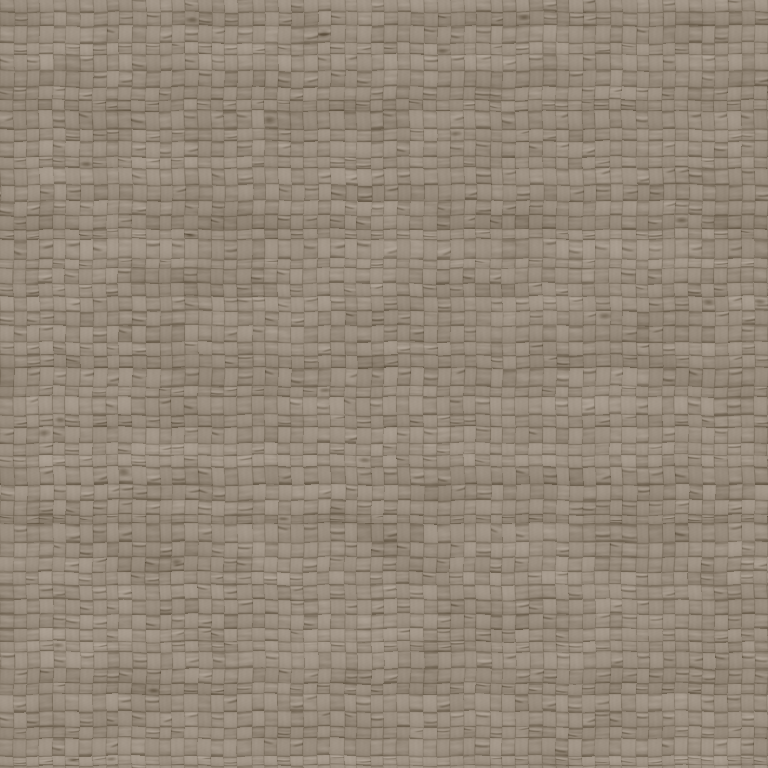
Write a Shadertoy shader that draws this texture.

```glsl
#define COLUMNS 58.0
#define ROWS 54.0
#define COLUMN_JITTER 0.16
#define ROW_JITTER 0.44
#define WOBBLE 0.04
#define FIBRE 0.07
#define SPLIT_SHARE 0.45
#define FLOAT_SHARE 0.10
#define STAIN_SHARE 0.006
#define SHADOW_COLOR vec3(0.365, 0.315, 0.243)
#define LIGHT_COLOR vec3(0.686, 0.640, 0.590)

const float TAU = 6.2831853;

float hash(vec2 p) {
    vec3 q = fract(vec3(p.xyx) * vec3(0.1031, 0.1030, 0.0973));
    q += dot(q, q.yzx + 33.33);
    return fract((q.x + q.y) * q.z);
}

// Uneven boundary between neighbouring threads
float boundary(float k, float count, float jitter, float seed) {
    return k + jitter * (hash(vec2(mod(k, count), seed)) - 0.5);
}

// Thread index and position across it from 0 to 1
vec2 locateThread(float t, float count, float jitter, float seed) {
    float k = floor(t);
    k += step(boundary(k + 1.0, count, jitter, seed), t)
       - step(t, boundary(k, count, jitter, seed));
    float a = boundary(k, count, jitter, seed);
    float b = boundary(k + 1.0, count, jitter, seed);
    return vec2(mod(k, count), (t - a) / (b - a));
}

// Fine streaks running along a thread
float fibres(float along, float across, float phase) {
    float bend = 0.9 * sin(along * 1.7 + phase);
    return sin(across * 13.0 + bend + phase) * 0.5
         + sin(across * 21.0 - along * 1.1 + phase * 2.3) * 0.3
         + sin(across * 7.0 + along * 2.3 + phase * 3.1) * 0.4;
}

// Broad uneven bands, stretched sideways
float bands(vec2 uv) {
    vec2 a = uv * TAU;
    return sin(a.y * 5.0 + 0.8 * sin(a.x) + 1.0) * 0.35
         + sin(a.y * 11.0 + sin(a.x * 2.0 + 2.0)) * 0.35
         + sin(a.x * 3.0 + 1.4 * sin(a.y * 4.0)) * 0.2;
}

// Slow change of tone along one level thread
float strandTone(float x, float id) {
    float phase = TAU * hash(vec2(id, 211.0));
    return 0.6 * sin(TAU * x * 3.0 + phase) + 0.4 * sin(TAU * x * 8.0 + phase * 3.0);
}

void mainImage(out vec4 fragColor, in vec2 fragCoord) {
    vec2 uv = fragCoord / iResolution.xy;
    float aa = ROWS / iResolution.y;

    // Slight drift of nearly straight threads
    vec2 p = uv * vec2(COLUMNS, ROWS);
    p.x += WOBBLE * (sin(TAU * uv.y * 5.0) + sin(TAU * uv.y * 13.0));
    p.y += WOBBLE * (sin(TAU * (uv.x * 4.0 + uv.y * 3.0)) + sin(TAU * uv.x * 11.0));

    vec2 column = locateThread(p.x, COLUMNS, COLUMN_JITTER, 3.0);
    vec2 row = locateThread(p.y, ROWS, ROW_JITTER, 71.0);
    vec2 cell = vec2(column.x, row.x);
    vec2 q = vec2(column.y, row.y) - 0.5;
    float r1 = hash(cell + 11.0);
    float r2 = hash(cell + 137.0);
    float r3 = hash(cell + 291.0);

    // Plain weave, with a few level strands floating over the uprights
    bool upright = mod(cell.x + cell.y, 2.0) < 0.5 && hash(cell + 613.0) > FLOAT_SHARE;

    // Thread tone: weave, row, column and cell variation
    float rowTone = hash(vec2(cell.y, 503.0)) - 0.5;
    float columnTone = hash(vec2(cell.x, 707.0)) - 0.5;
    float tone = upright ? 0.78 + 0.06 * columnTone : 0.74;
    tone += 0.11 * (r2 - 0.5) + 0.12 * rowTone + 0.065 * bands(uv);
    tone += (upright ? 0.035 : 0.07) * strandTone(uv.x, cell.y);

    // Rounded form, lit from above
    tone += 0.12 * q.y - 0.30 * q.y * q.y;
    tone -= upright ? 0.08 * q.x * q.x : 0.28 * q.x * q.x;

    // Streaks: short on uprights, continuous on level strands
    float rowPhase = TAU * hash(vec2(cell.y, 97.0));
    tone += upright ? 0.3 * FIBRE * fibres(q.y, q.x, r1 * TAU)
                    : FIBRE * fibres(p.x, q.y, rowPhase + 0.8 * r1);

    // Fine creases where flat level strands split
    if (!upright && r3 < SPLIT_SHARE) {
        float crease = q.y - 0.5 * (r1 - 0.5) - 0.3 * (r2 - 0.5) * q.x - 0.15 * q.x * q.x;
        float line = 1.0 - smoothstep(0.0, 0.05 + aa, abs(crease));
        tone -= 0.34 * line * smoothstep(0.75, 0.3, abs(q.x - r2 + 0.5));
        tone += 0.12 * (1.0 - smoothstep(0.0, 0.06 + aa, abs(crease - 0.17)));
    }

    // Rare dark knots
    float knot = step(1.0 - STAIN_SHARE, hash(cell + 419.0));
    vec2 knotPoint = q - 0.3 * (vec2(r1, r2) - 0.5);
    tone -= 0.45 * knot * (1.0 - smoothstep(0.0, 0.45, length(knotPoint * vec2(0.7, 1.4))));

    // Soft shade between rows, deeper beside narrow level strands
    float halfHeight = upright ? 0.47 + 0.03 * r1 : 0.37 + 0.10 * r1;
    float tilt = upright ? 0.0 : 0.07 * (r2 - 0.5) + 0.08 * q.x * (r3 - 0.5);
    float rowGap = smoothstep(halfHeight - 0.09, halfHeight + 0.05 + aa * 0.4, abs(q.y - tilt));
    float rowDepth = upright ? 0.22 + 0.10 * r3 : 0.24 + 0.16 * r2;

    // Fainter, broken lines at the sides of the uprights
    float sideGap = smoothstep(0.47 - aa, 0.5, abs(q.x));
    float sideDepth = upright ? 0.06 + 0.22 * r3 * r3 : 0.12 + 0.12 * r1;
    tone -= max(rowGap * rowDepth, sideGap * sideDepth);

    // Slight grain
    vec2 grainPoint = uv * vec2(COLUMNS, ROWS) * TAU;
    tone += 0.015 * sin(grainPoint.x * 2.0 + 3.0 * sin(grainPoint.y)) * sin(grainPoint.y * 3.0);

    fragColor = vec4(mix(SHADOW_COLOR, LIGHT_COLOR, clamp(tone, 0.0, 1.0)), 1.0);
}
```
